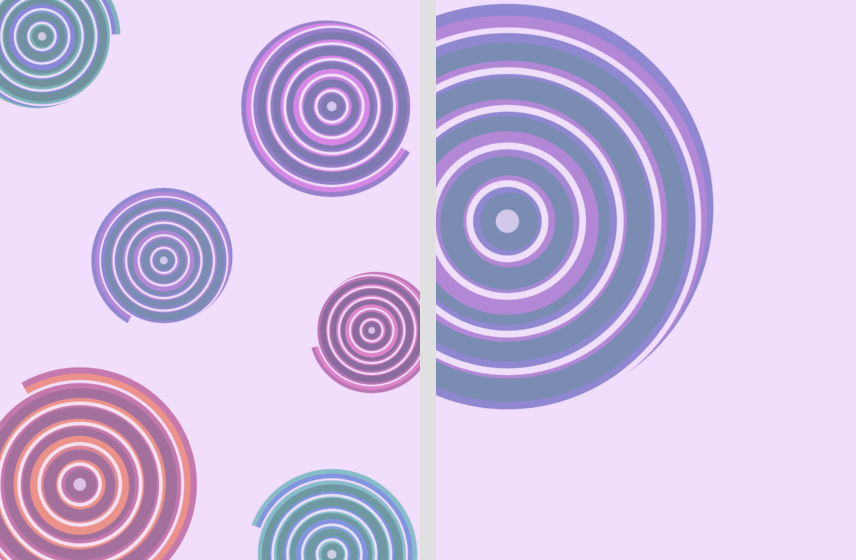
Left: the whole. Right: its middle third, enlarged.
A Shadertoy shader for this pattern:

```glsl
// Six coiled discs on pale lilac, laid out on a loose 2 by 3 grid.
// Each disc is a set of concentric bands from two overlapping translucent
// strokes, with the outermost turn peeling off as a two-tone tail.

const float TAU = 6.2831853;
const vec3 PAPER = vec3(0.94, 0.87, 0.99);

// Colours per disc: inner stroke, outer stroke, and where both overlap.
const vec3 INNER[6] = vec3[6](
    vec3(0.92, 0.57, 0.54), vec3(0.51, 0.58, 0.88),
    vec3(0.70, 0.53, 0.84), vec3(0.87, 0.51, 0.79),
    vec3(0.54, 0.53, 0.86), vec3(0.84, 0.53, 0.90));
const vec3 OUTER[6] = vec3[6](
    vec3(0.77, 0.47, 0.68), vec3(0.53, 0.74, 0.79),
    vec3(0.56, 0.53, 0.81), vec3(0.73, 0.46, 0.71),
    vec3(0.49, 0.70, 0.73), vec3(0.59, 0.50, 0.79));
const vec3 OVERLAP[6] = vec3[6](
    vec3(0.64, 0.44, 0.62), vec3(0.43, 0.60, 0.64),
    vec3(0.48, 0.55, 0.70), vec3(0.54, 0.42, 0.62),
    vec3(0.44, 0.57, 0.62), vec3(0.50, 0.48, 0.70));

// Soft coverage: 1 where d is negative, 0 where it is positive.
float cover(float d, float soft) {
    return 1.0 - smoothstep(-soft, soft, d);
}

// Banded body; r is the distance from the centre in disc radii.
vec3 bands(float r, float angle, float soft, int id) {
    float u = 5.0 * r;
    float s = 5.0 * soft;
    float ring = clamp(round(u), 1.0, 5.0);
    float d = u - ring;
    float isSecond = ring == 2.0 ? 1.0 : 0.0;
    float drift = 0.05 * sin(angle + 1.7 * ring);

    // Stroke edges show on either side of each light gap.
    vec3 col = OVERLAP[id];
    float outside = step(0.0, d) * cover(d - 0.22 - 0.22 * isSecond - drift, s);
    float inside = step(d, 0.0) * cover(-d - 0.23 + drift, s);
    col = mix(col, INNER[id], outside);
    col = mix(col, mix(OUTER[id], INNER[id], 0.6 * isSecond), inside);

    // Light gaps between the turns, and the small core.
    vec3 gap = mix(vec3(0.97, 0.92, 0.99), INNER[id], 0.12);
    float gapMask = cover(abs(d) - 0.09, s) * step(ring, 4.0);
    col = mix(col, gap, gapMask);
    vec3 core = mix(PAPER, OVERLAP[id], 0.25);
    return mix(col, core, cover(u - 0.31, s));
}

void mainImage(out vec4 fragColor, in vec2 fragCoord) {
    vec2 p = fragCoord / iResolution.y;
    float aspect = iResolution.x / iResolution.y;
    float pixel = 0.9 / iResolution.y;
    vec3 col = PAPER;

    for (int id = 0; id < 6; id++) {
        // Grid cell, with the middle row pushed right and made smaller.
        float side = float(id % 2);
        float row = float(id / 2);
        float middle = sin(row * TAU / 4.0);
        vec2 centre = vec2(
            aspect * (mix(0.19 - 0.045 * row, 0.79, side) + mix(0.245, 0.095, side) * middle),
            0.4 * row + mix(0.135, 0.01, side));
        float radius = mix(0.181 - 0.03 * row, 0.132 + 0.004 * row, side) - 0.039 * middle;
        float endAngle = mix(2.1 + 2.1 * row, 2.8 + 1.48 * row - 0.87 * middle, side);
        float winding = row + side == 2.0 ? -1.0 : 1.0;

        vec2 q = (p - centre) / radius;
        float r = length(q);
        float angle = atan(q.y, q.x);
        float soft = pixel / radius;

        // Tail: widest at its cut end, slipping back under the disc.
        float turn = fract(winding * (endAngle - angle) / TAU);
        float rim = 1.0 + 0.155 * (1.0 - smoothstep(0.45, 0.95, turn));
        float tail = cover(r - rim, soft) * cover(1.03 - r, soft)
                   * smoothstep(0.0, 2.0 * soft, turn * TAU * r);
        float split = mix(1.03, rim, 0.5);
        vec3 tailCol = mix(OUTER[id], INNER[id], cover(r - split, soft));
        col = mix(col, tailCol, tail);

        col = mix(col, bands(r, angle, soft, id), cover(r - 1.0, soft));
    }
    fragColor = vec4(col, 1.0);
}
```
